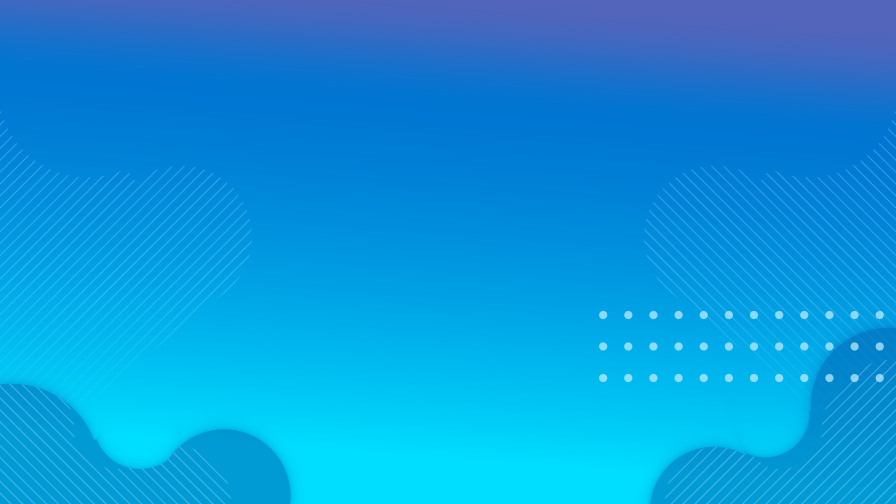
This background is drawn by a Shadertoy shader. Its source:

```glsl
// Tilted violet-to-cyan gradient with wavy corner shapes, hatched blobs and a dot grid.
// Shapes are distance functions of circles joined by tangent arcs; the hatching is
// mirrored about the vertical centre line. Units: UNITS per canvas height, y downward.

#define UNITS 432.0
#define TILT 0.072
#define VIOLET vec3(0.32, 0.395, 0.735)
#define DEEP_BLUE vec3(0.0, 0.46, 0.82)
#define CYAN vec3(0.0, 0.87, 1.0)
#define SHADE vec3(0.0, 0.36, 0.68)
#define HATCH_STEP 7.2
#define HATCH_HALF_WIDTH 0.45
#define DOT_STEP vec2(21.55, 27.0)
#define DOT_COUNT vec2(12.0, 3.0)
#define DOT_RADIUS 3.5

float pixelSize() { return UNITS / iResolution.y; }

float cover(float d) { return clamp(0.5 - d / pixelSize(), 0.0, 1.0); }

// Circles are stored as (centre, radius)
float circle(vec2 p, vec3 c) { return length(p - c.xy) - c.z; }

// Two hills joined by a valley arc, filled downward and to the left
float wave(vec2 p, vec3 hillA, vec3 valley, vec3 hillB) {
    vec2 joinA = mix(hillA.xy, valley.xy, hillA.z / (hillA.z + valley.z));
    vec2 joinB = mix(hillB.xy, valley.xy, hillB.z / (hillB.z + valley.z));
    float bridge = max(p.x - joinB.x, min(joinA.y, joinB.y) - p.y);
    bridge = max(bridge, -circle(p, valley));
    return min(bridge, min(circle(p, hillA), circle(p, hillB)));
}

// Round lobe with a straight lower flank and a scooped upper side
float lobe(vec2 p) {
    const vec3 head = vec3(155.0, 203.0, 61.0);
    const vec2 flankNormal = vec2(0.63, 0.777);
    vec2 q = p - head.xy;
    float band = max(dot(q, flankNormal) - head.z, dot(q, vec2(flankNormal.y, -flankNormal.x)));
    float scoop = max(-circle(p, vec3(75.0, 75.0, 77.0)), 86.0 - p.y);
    return min(circle(p, head), max(band, scoop));
}

// Parallel diagonal lines; s is the coordinate across them
float hatch(float s) {
    float d = abs(fract(s / HATCH_STEP) - 0.5) * HATCH_STEP;
    return cover(d - HATCH_HALF_WIDTH);
}

vec3 background(vec2 p) {
    float t = (p.y - TILT * p.x) / UNITS;
    float rise = clamp((t - 0.125) / 0.725, 0.0, 1.0);
    vec3 col = mix(DEEP_BLUE, CYAN, pow(rise, 1.45));
    return mix(VIOLET, col, smoothstep(-0.07, 0.15, t));
}

void mainImage(out vec4 fragColor, in vec2 fragCoord) {
    vec2 p = vec2(fragCoord.x, iResolution.y - fragCoord.y) * pixelSize();
    float width = iResolution.x * pixelSize();
    vec2 flipped = vec2(width - p.x, p.y);
    vec2 side = vec2(min(p.x, flipped.x), p.y);
    vec3 col = background(p);

    // Large hatched lobes, fading downward
    float lobeFade = 1.0 - 0.75 * smoothstep(230.0, 345.0, p.y);
    float lobeLines = hatch((side.x + side.y) * 0.7071) * cover(lobe(side));
    col = mix(col, vec3(0.6, 0.88, 1.0), 0.34 * lobeFade * lobeLines);

    // Corner waves with a soft shadow around the edge
    float left = wave(p, vec3(10.0, 405.0, 76.0), vec3(120.0, 362.0, 40.0), vec3(192.0, 425.0, 57.0));
    float right = wave(flipped, vec3(6.0, 348.0, 67.0), vec3(112.0, 354.0, 38.0), vec3(156.0, 438.0, 55.0));
    float corner = min(left, right);
    float inside = cover(corner);
    float shadow = 0.28 * exp(-max(corner, 0.0) / 4.0);
    col = mix(col, SHADE, mix(shadow, 0.52, inside));

    // Hatching within the corner waves
    float inner = wave(side, vec3(0.0, 372.0, 64.0), vec3(100.0, 364.0, 38.0), vec3(150.0, 430.0, 48.0));
    float innerLines = hatch((side.x - side.y) * 0.7071) * cover(max(inner, corner));
    col = mix(col, vec3(0.65, 0.9, 1.0), 0.4 * innerLines);

    // Dot grid, anchored to the right edge
    vec2 grid = p - vec2(width - 251.0, 270.0);
    vec2 cell = clamp(round(grid / DOT_STEP), vec2(0.0), DOT_COUNT - 1.0);
    float dots = cover(length(grid - cell * DOT_STEP) - DOT_RADIUS);
    col = mix(col, vec3(0.8, 0.95, 1.0), 0.68 * dots);

    fragColor = vec4(col, 1.0);
}
```
